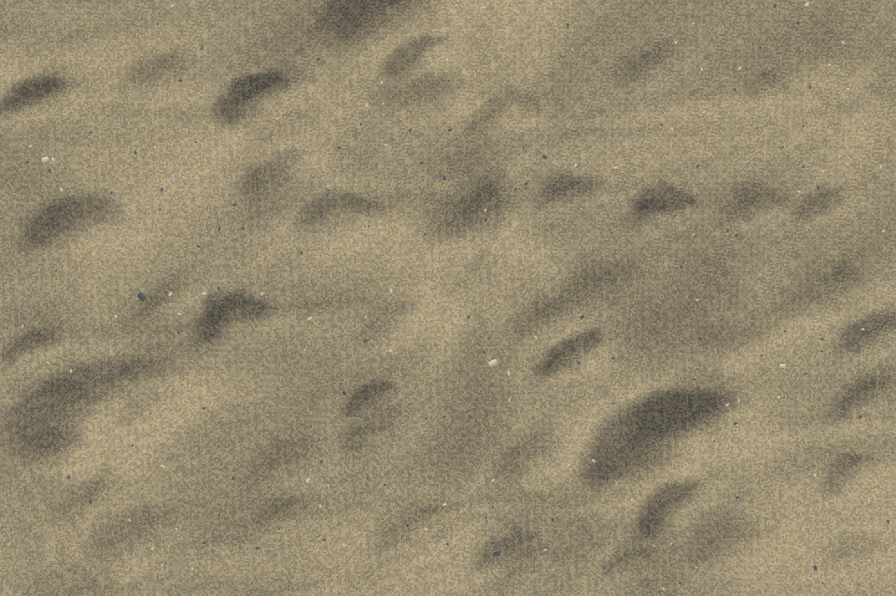
Give the GLSL for this texture, as a WebGL 1 fragment shader.

```glsl
precision highp float;
// Draws trodden beach sand: slanted hollows in low light, fine grains and small pebbles.

uniform vec2 u_resolution;

const vec3 SHADE_SAND = vec3(0.37, 0.35, 0.305);
const vec3 SUNLIT_SAND = vec3(0.67, 0.617, 0.495);
const vec3 SHELL = vec3(0.80, 0.77, 0.69);
const vec3 SLATE = vec3(0.30, 0.32, 0.36);
const vec2 SUN_SIDE = vec2(-0.45, 0.89);

float hash(vec2 p, float seed) {
  return fract(sin(dot(p, vec2(127.1, 311.7)) + seed * 17.3) * 43758.545);
}

vec2 hash2(vec2 p, float seed) {
  return vec2(hash(p, seed), hash(p, seed + 5.7));
}

vec2 rotate(vec2 p, float angle) {
  float c = cos(angle), s = sin(angle);
  return vec2(c * p.x + s * p.y, c * p.y - s * p.x);
}

// Layered sines, each bending the next; result is about -1..1.
float swell(vec2 p, float seed) {
  float sum = 0.0, weight = 0.5;
  for (int i = 0; i < 5; i++) {
    p = rotate(p, 1.15) + 0.6 * sin(p.yx * 0.9 + seed);
    sum += weight * sin(p.x + seed) * cos(p.y * 0.8 - seed);
    p *= 1.55;
    weight *= 0.75;
  }
  return sum;
}

// Smooth cellular noise: blends the tones of the nearest grains.
float grains(vec2 p, float seed) {
  vec2 base = floor(p);
  float tone = 0.0, total = 0.0;
  for (int y = -1; y <= 1; y++) {
    for (int x = -1; x <= 1; x++) {
      vec2 cell = base + vec2(float(x), float(y));
      vec2 offset = cell + hash2(cell, seed) - p;
      float weight = exp(-12.0 * dot(offset, offset));
      tone += weight * hash(cell, seed + 2.0);
      total += weight;
    }
  }
  return tone / (total + 1e-5) - 0.5;
}

// Light change of one hollow: dark wall on the sun side, pale rim opposite.
float hollow(vec2 q, float softness, float rim) {
  float d = length(q);
  float facing = dot(q, SUN_SIDE);
  float inside = 1.0 - smoothstep(1.0 - softness, 1.0 + 0.3 * softness, d);
  float wall = inside * smoothstep(-0.55, 0.25, facing);
  float lip = exp(-7.0 * (d - 0.95) * (d - 0.95)) * smoothstep(0.0, 0.9, -facing);
  return rim * lip - wall;
}

// Scatters hollows of varied size and tilt over a jittered grid.
float hollows(vec2 p, float spacing, vec2 size, float density, float softness, float seed) {
  vec2 base = floor(p / spacing);
  float light = 0.0;
  for (int y = -1; y <= 1; y++) {
    for (int x = -1; x <= 1; x++) {
      vec2 cell = base + vec2(float(x), float(y));
      vec2 center = (cell + 0.2 + 0.6 * hash2(cell, seed)) * spacing;
      float tilt = mix(0.0, 0.5, hash(cell, seed + 1.0));
      float scale = mix(0.7, 1.2, hash(cell, seed + 2.0));
      float present = step(hash(cell, seed + 3.0), density);
      vec2 q = rotate(p - center, tilt) / (size * scale);
      q.y += 0.25 * q.x * q.x - 0.1;
      float strength = mix(0.5, 1.0, hash(cell, seed + 4.0));
      light += present * strength * hollow(q, softness, 0.32);
    }
  }
  return light;
}

// Lays sparse angular stones over the sand.
vec3 addStones(vec3 color, vec2 p, float spacing, float radius, float density, float seed) {
  vec2 cell = floor(p / spacing);
  vec2 center = (cell + 0.2 + 0.6 * hash2(cell, seed)) * spacing;
  vec2 q = rotate(p - center, 6.28 * hash(cell, seed + 1.0)) * vec2(0.8, 1.2);
  float d = mix(length(q), max(abs(q.x), abs(q.y)), 0.5);
  float size = radius * mix(0.5, 1.0, hash(cell, seed + 2.0));
  float edge = 0.7 / u_resolution.y;
  float cover = 1.0 - smoothstep(size - edge, size + edge, d);
  cover *= step(hash(cell, seed + 3.0), density);
  vec3 stone = mix(SLATE, SHELL, step(0.55, hash(cell, seed + 4.0)));
  return mix(color, stone * (1.0 + 0.2 * q.y / size), cover * 0.85);
}

void main() {
  vec2 p = gl_FragCoord.xy / u_resolution.y;

  // Uneven ground bends the outlines of the hollows.
  vec2 bent = p + 0.018 * vec2(swell(p * 15.0, 1.0), swell(p * 15.0, 4.0));
  vec2 slanted = rotate(p, 0.35) * vec2(8.5, 15.0);
  float fine = grains(p * 330.0, 3.0);
  float coarse = grains(p * 150.0, 8.0);
  bent += 0.002 * vec2(fine, coarse);

  // Broad swells, then hollows from large prints to faint dimples.
  float light = 0.75 + 0.31 * swell(slanted, 2.0);
  light += 0.80 * hollows(bent, 0.46, vec2(0.165, 0.072), 0.62, 0.32, 11.0);
  light += 0.62 * hollows(bent, 0.26, vec2(0.078, 0.041), 0.62, 0.45, 23.0);
  light += 0.44 * hollows(bent, 0.19, vec2(0.088, 0.048), 0.80, 0.65, 37.0);
  light = clamp(light, -0.02, 1.0) + 0.56 * fine + 0.10 * coarse;

  vec3 color = mix(SHADE_SAND, SUNLIT_SAND, clamp(light, -0.35, 1.3));
  color += vec3(0.02, 0.0, -0.025) * grains(p * 240.0, 15.0);
  color = addStones(color, p, 0.035, 0.0026, 0.14, 67.0);
  color = addStones(color, p, 0.06, 0.0034, 0.10, 41.0);
  color = addStones(color, p, 0.31, 0.0075, 0.25, 53.0);
  gl_FragColor = vec4(color, 1.0);
}
```
